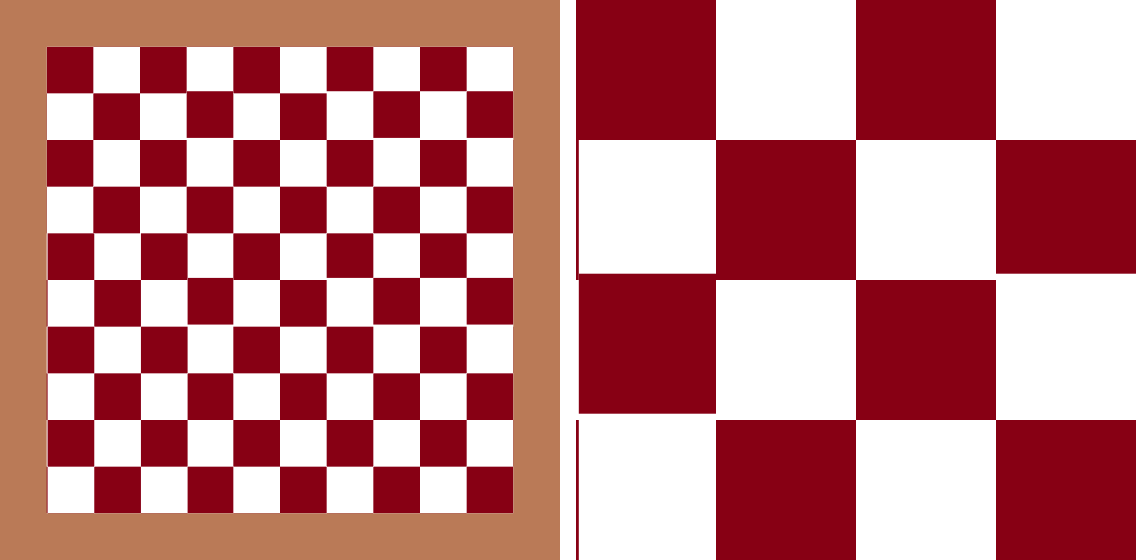
Left: the whole. Right: its middle third, enlarged.
Reproduce this pattern procedurally as a WebGL 1 fragment shader.

```glsl
precision highp float;

uniform vec2 u_resolution;

const vec3 FRAME_COLOR = vec3(0.73, 0.48, 0.34);
const vec3 LIGHT_COLOR = vec3(1.0);
const vec3 DARK_COLOR = vec3(0.53, 0.0, 0.08);

const float CELLS = 10.0;        // squares across and down
const float FRAME_CELLS = 1.0;   // frame width, in squares
const float LIFT = 0.045;        // upward misplacement, in squares
const float SLIP = 0.02;         // sideways misplacement, in squares
const float LIFT_COLUMN = 3.0;   // lone lifted column
const float LIFT_FROM = 6.0;     // columns lifted from here on
const float SLIP_COLUMNS = 4.0;  // columns slipped, from the left
const float SLIP_ROWS = 6.0;     // rows slipped, from the bottom

// Upward shift of a square: every fourth row, in some columns
float liftOf(vec2 cell) {
    bool liftedRow = cell.y > 0.5 && mod(cell.y, 4.0) < 0.5;
    bool liftedColumn = cell.x == LIFT_COLUMN || cell.x >= LIFT_FROM;
    return liftedRow && liftedColumn ? LIFT : 0.0;
}

// Rightward shift of a square's left edge
float slipOf(vec2 cell) {
    return cell.x < SLIP_COLUMNS && cell.y < SLIP_ROWS ? SLIP : 0.0;
}

// Smooth coverage of the box between two corners
float boxCoverage(vec2 p, vec2 low, vec2 high, float blur) {
    vec2 inside = min(p - low, high - p);
    vec2 coverage = clamp(inside / blur + 0.5, 0.0, 1.0);
    return coverage.x * coverage.y;
}

// Coverage of one dark square, trimmed by its shifted neighbours
float darkSquare(vec2 p, vec2 cell, float blur) {
    float isDark = mod(cell.x + cell.y, 2.0);
    float lift = liftOf(cell);
    float bottom = max(lift, liftOf(cell - vec2(0.0, 1.0)));
    float right = 1.0 + slipOf(cell + vec2(1.0, 0.0));
    vec2 low = cell + vec2(slipOf(cell), bottom);
    vec2 high = cell + vec2(right, 1.0 + lift);
    return isDark * boxCoverage(p, low, high, blur);
}

void main() {
    float side = min(u_resolution.x, u_resolution.y);
    float span = CELLS + 2.0 * FRAME_CELLS;
    vec2 canvas = (gl_FragCoord.xy - 0.5 * u_resolution) / side + 0.5;
    vec2 p = canvas * span - FRAME_CELLS;
    float blur = span / side;

    // Shifted squares can spill into the neighbouring cells
    float dark = 0.0;
    for (int i = -1; i <= 1; i++) {
        for (int j = -1; j <= 1; j++) {
            vec2 cell = floor(p) + vec2(float(i), float(j));
            dark = max(dark, darkSquare(p, cell, blur));
        }
    }

    // Board inside its plain frame
    float board = boxCoverage(p, vec2(0.0), vec2(CELLS), blur);
    vec3 squares = mix(LIGHT_COLOR, DARK_COLOR, dark);
    gl_FragColor = vec4(mix(FRAME_COLOR, squares, board), 1.0);
}
```
